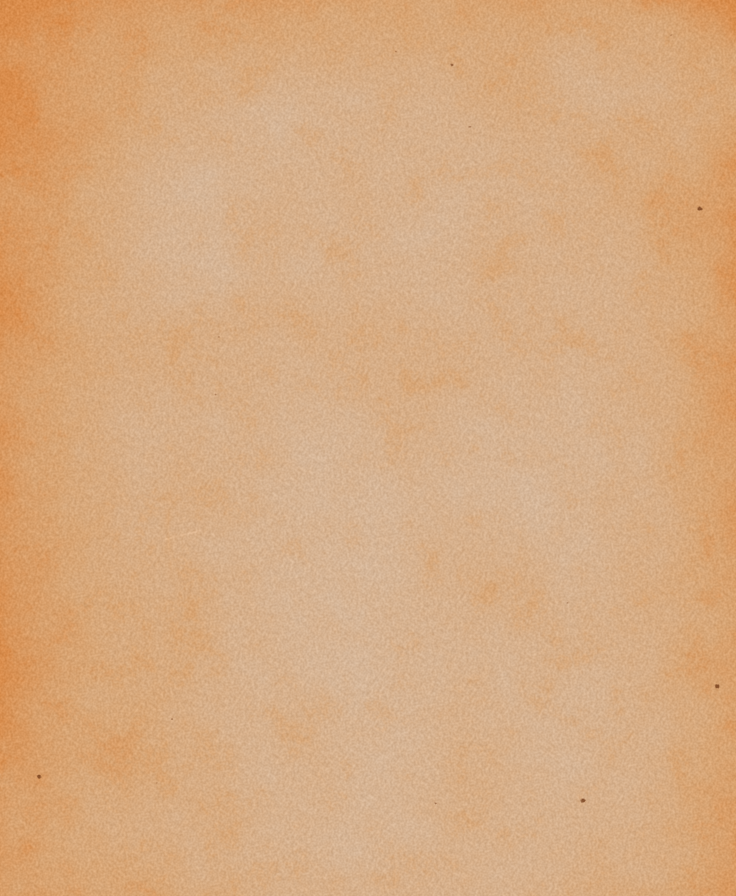
Write a Shadertoy shader that draws this texture.

```glsl
const vec3 PALE_PAPER = vec3(0.840, 0.712, 0.592);
const vec3 TAN_PAPER = vec3(0.846, 0.648, 0.458);
const vec3 RUST_STAIN = vec3(0.850, 0.570, 0.330);
const vec3 SPECK_BROWN = vec3(0.42, 0.20, 0.07);

vec2 hash2(vec2 p) {
    vec3 q = fract(p.xyx * vec3(0.1031, 0.1030, 0.0973));
    q += dot(q, q.yzx + 33.33);
    return fract((q.xx + q.yz) * q.zy);
}

float cornerSlope(vec2 cell, vec2 offset) {
    float angle = 6.2832 * hash2(cell).x;
    return dot(vec2(cos(angle), sin(angle)), offset);
}

// Gradient noise, roughly -0.7 to 0.7
float gradientNoise(vec2 p) {
    vec2 i = floor(p), f = fract(p);
    vec2 w = f * f * f * (f * (f * 6.0 - 15.0) + 10.0);
    vec2 e = vec2(1.0, 0.0);
    float low = mix(cornerSlope(i, f), cornerSlope(i + e, f - e), w.x);
    float high = mix(cornerSlope(i + e.yx, f - e.yx), cornerSlope(i + 1.0, f - 1.0), w.x);
    return mix(low, high, w.y);
}

float fbm(vec2 p, int octaves, float gain) {
    float sum = 0.0, amp = 1.0;
    for (int i = 0; i < octaves; i++) {
        sum += amp * gradientNoise(p);
        p = mat2(0.8, 0.6, -0.6, 0.8) * p * 2.03 + 17.3;
        amp *= gain;
    }
    return sum;
}

mat2 rotation(float a) {
    return mat2(cos(a), sin(a), -sin(a), cos(a));
}

float segmentDistance(vec2 p, vec2 a, vec2 b) {
    vec2 d = b - a;
    return length(p - a - d * clamp(dot(p - a, d) / dot(d, d), 0.0, 1.0));
}

// Browning that fades in from each border
float edgeStain(vec2 p, float width) {
    float left = 0.80 * exp(-p.x / 0.095);
    float right = 0.60 * exp(-(width - p.x) / 0.070);
    float top = 0.44 * exp(-(1.0 - p.y) / 0.075);
    float bottom = 0.12 * exp(-p.y / 0.06);
    return left + right + top + bottom;
}

// Short fibres, mostly upright with a slight lean, over fine tooth
float fibreGrain(vec2 p) {
    float upright = gradientNoise(rotation(0.25) * p * vec2(310.0, 170.0));
    float leaning = gradientNoise(rotation(-0.5) * p * vec2(270.0, 150.0) + 41.0);
    float tooth = gradientNoise(rotation(0.6) * p * 395.0 + 9.0);
    return 0.8 * upright + 0.6 * leaning + 1.3 * tooth;
}

float speckMask(vec2 p, float width, float pixel) {
    float mask = 0.0;
    for (int i = 0; i < 14; i++) {
        vec2 seed = vec2(float(i), 7.0);
        vec2 centre = hash2(seed) * vec2(width, 1.0);
        float size = hash2(seed + 50.0).x;
        float radius = mix(0.0006, 0.0024, size * size * size);
        float d = length((p - centre) * vec2(0.9, 1.1));
        d += 0.001 * gradientNoise(p * 400.0);
        mask = max(mask, (0.3 + 0.45 * size) * (1.0 - smoothstep(radius - pixel, radius + pixel, d)));
    }
    return mask;
}

void mainImage(out vec4 fragColor, in vec2 fragCoord) {
    vec2 p = fragCoord / iResolution.y;
    float width = iResolution.x / iResolution.y;
    float pixel = 1.0 / iResolution.y;

    // Cloudy discoloration and ragged rusty borders
    float clouds = fbm(p * 4.5 + 3.7, 5, 0.55);
    float blotches = fbm(p * 17.0 + 21.0, 5, 0.76);
    float edge = edgeStain(p, width) * (0.95 + 0.6 * fbm(p * 5.0 + 60.0, 5, 0.6));
    float stain = 0.15 + edge + 0.25 * clouds + 0.10 * blotches;
    stain += 0.12 * smoothstep(0.2, 0.9, blotches + 0.4 * clouds);

    // A worn crease: brown upright arc with a pale scratch across it
    float bend = 0.188 + 1.5 * (p.y - 0.41) * (p.y - 0.41);
    float span = smoothstep(0.34, 0.38, p.y) * (1.0 - smoothstep(0.44, 0.48, p.y));
    float arc = span * exp(-abs(p.x - bend) / 0.004);
    stain += 0.25 * arc * (0.7 + gradientNoise(p * 70.0));
    float scratchDistance = segmentDistance(p, vec2(0.185, 0.398), vec2(0.225, 0.408));
    float scratch = 1.0 - smoothstep(0.0, 0.0010 + pixel, scratchDistance);

    // Paper tint
    stain = max(stain, -0.1);
    vec3 color = mix(PALE_PAPER, TAN_PAPER, min(stain * 2.0, 1.0));
    color = mix(color, RUST_STAIN, clamp(stain * 2.0 - 1.0, 0.0, 1.25));

    // Surface grain and dirt
    color += fibreGrain(p) * vec3(0.040, 0.045, 0.049);
    color += 0.035 * scratch;
    color = mix(color, SPECK_BROWN, speckMask(p, width, pixel));
    fragColor = vec4(clamp(color, 0.0, 1.0), 1.0);
}
```
